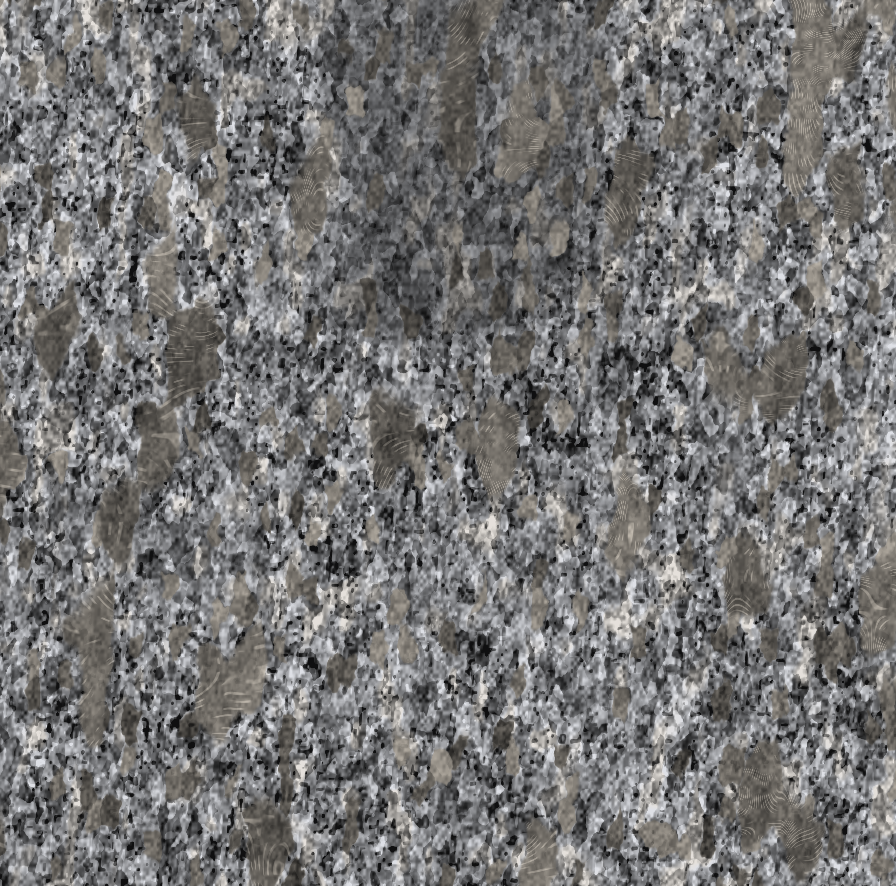
This texture is drawn by a Shadertoy shader. Its source:

```glsl
const vec3 WARM_TINT = vec3(1.04, 1.0, 0.94);
const vec3 COOL_TINT = vec3(0.99, 1.0, 1.025);

float hash(vec2 p, float seed) {
    return fract(sin(dot(p, vec2(127.1, 311.7)) + seed * 17.3) * 43758.5453);
}

float valueNoise(vec2 p, float seed) {
    vec2 cell = floor(p), f = fract(p);
    f = f * f * (3.0 - 2.0 * f);
    float low = mix(hash(cell, seed), hash(cell + vec2(1, 0), seed), f.x);
    float high = mix(hash(cell + vec2(0, 1), seed), hash(cell + vec2(1, 1), seed), f.x);
    return mix(low, high, f.y);
}

float fbm(vec2 p, float seed) {
    float sum = 0.0, amplitude = 0.5;
    for (int i = 0; i < 4; i++) {
        sum += amplitude * valueNoise(p, seed + float(i));
        p = p * 2.03 + 5.7;
        amplitude *= 0.5;
    }
    return sum / 0.9375;
}

// Soft-edged Voronoi crystals: x = tone, y = coverage by the chosen share of cells
vec2 crystals(vec2 p, float share, float sharpness, float seed) {
    vec2 cell = floor(p), sum = vec2(0.0);
    float total = 0.0;
    for (int y = -1; y <= 1; y++)
    for (int x = -1; x <= 1; x++) {
        vec2 id = cell + vec2(x, y);
        vec2 center = id + 0.1 + 0.8 * vec2(hash(id, seed), hash(id, seed + 1.0));
        vec2 offset = p - center;
        float weight = exp(-sharpness * dot(offset, offset)) + 1e-9;
        sum += weight * vec2(hash(id, seed + 2.0), step(1.0 - share, hash(id, seed + 3.0)));
        total += weight;
    }
    return sum / total;
}

// Broken pale cleavage lines inside the large plates
float cleavage(vec2 p, float spacing, float seed) {
    float bend = valueNoise(p * vec2(16.0, 9.0), seed);
    float phase = (p.y + p.x * (bend - 0.5) * 0.8 + bend * 0.06) / spacing;
    float line = 1.0 - smoothstep(0.08, 0.22, abs(fract(phase) - 0.5));
    return line * smoothstep(0.45, 0.75, valueNoise(p * vec2(90.0, 130.0), seed + 1.0));
}

// Darker, quieter zone with a ragged border
float calmZone(vec2 uv, float wobble) {
    vec2 d = abs(uv - vec2(0.52, 0.86)) - vec2(0.16, 0.22);
    float edge = max(d.x, d.y) + 0.12 * (wobble - 0.5);
    return 1.0 - smoothstep(-0.04, 0.03, edge);
}

void mainImage(out vec4 fragColor, in vec2 fragCoord) {
    vec2 uv = fragCoord / iResolution.xy;
    vec2 p = fragCoord / iResolution.y;
    p.x -= 0.06 * p.y;

    // Ragged, upright grain coordinates
    float raggedX = fbm(p * vec2(70.0, 50.0), 3.0) - 0.5;
    float raggedY = fbm(p * vec2(70.0, 50.0), 9.0) - 0.5;
    vec2 q = p + vec2(0.014, 0.022) * vec2(raggedX, raggedY);

    float broad = fbm(p * vec2(7.0, 4.0), 11.0);
    float patches = valueNoise(q * vec2(64.0, 30.0), 17.0);
    float grit = valueNoise(p * vec2(290.0, 215.0), 21.0);
    float crystal = crystals(q * vec2(125.0, 72.0), 0.0, 22.0, 25.0).x;
    float calm = calmZone(uv, fbm(p * vec2(12.0, 9.0), 31.0));

    // Interlocked mineral tones
    float detail = 0.44 * (crystal - 0.5) + 0.40 * (grit - 0.5) + 0.30 * (patches - 0.5);
    float tone = 0.49 + 0.22 * (broad - 0.5) + detail * mix(1.0, 0.65, calm) - 0.08 * calm;

    // Black pepper and pale salt in clusters
    float cluster = smoothstep(0.25, 0.6, fbm(p * vec2(30.0, 18.0), 37.0)) * (1.0 - 0.7 * calm);
    float pepper = smoothstep(0.70, 0.84, valueNoise(p * vec2(225.0, 165.0), 41.0));
    float salt = smoothstep(0.74, 0.88, valueNoise(p * vec2(240.0, 150.0), 47.0));
    tone += cluster * (0.22 * salt - 0.34 * pepper);

    // Small warm grains and large flat plates
    vec2 grains = crystals(q * vec2(62.0, 31.0), 0.14, 26.0, 53.0);
    vec2 plates = crystals(q * vec2(25.0, 11.0), 0.09, 30.0, 61.0);
    float grainTone = 0.20 + 0.38 * grains.x + 0.18 * (grit - 0.5);
    float plateTone = 0.29 + 0.17 * plates.x + 0.12 * (grit - 0.5) + 0.10 * (patches - 0.5);
    plateTone += 0.20 * cleavage(p, 0.011, 71.0);
    tone = mix(tone, grainTone, 0.80 * grains.y);
    tone = mix(tone, plateTone, 0.85 * plates.y);

    // Warm minerals against faintly cool feldspar
    float warmth = max(max(grains.y, plates.y), 0.6 * smoothstep(0.62, 0.85, patches));
    vec3 color = clamp(tone, 0.06, 0.88) * mix(COOL_TINT, WARM_TINT, warmth);
    fragColor = vec4(color, 1.0);
}
```
